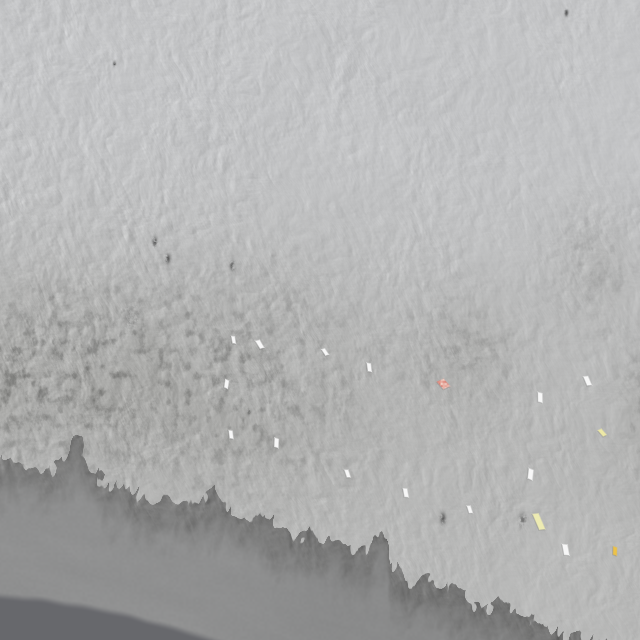
A Shadertoy shader for this texture:

```glsl
#define DRY_HIGH vec3(0.764, 0.768, 0.774)
#define DRY_LOW vec3(0.722, 0.724, 0.721)
#define DAMP vec3(0.605, 0.605, 0.595)
#define WET_RIM vec3(0.475, 0.475, 0.473)
#define WET_DEEP vec3(0.562, 0.564, 0.565)
#define WATER vec3(0.405, 0.408, 0.425)
#define RELIEF 0.22
#define TEETH 0.060
#define LITTER_SIZE vec2(0.0037, 0.0072)
#define LITTER_COUNT 18
#define STAIN_COUNT 9

float hash(vec2 p) {
    return fract(sin(dot(p, vec2(127.1, 311.7))) * 43758.5453);
}

float noise(vec2 p) {
    vec2 i = floor(p), f = fract(p);
    f = f * f * (3.0 - 2.0 * f);
    return mix(mix(hash(i), hash(i + vec2(1, 0)), f.x),
               mix(hash(i + vec2(0, 1)), hash(i + vec2(1, 1)), f.x), f.y);
}

float fbm(vec2 p) {
    float sum = 0.0, amp = 0.5;
    for (int i = 0; i < 4; i++) {
        sum += amp * noise(p);
        p = mat2(1.6, 1.2, -1.2, 1.6) * p + 7.3;
        amp *= 0.5;
    }
    return sum / 0.9375;
}

float blob(vec2 p, vec2 centre, vec2 radius) {
    vec2 d = (p - centre) / radius;
    return exp(-dot(d, d));
}

float bump(float x, float centre, float width) {
    float d = (x - centre) / width;
    return exp(-d * d);
}

mat2 rotation(float a) {
    return mat2(cos(a), -sin(a), sin(a), cos(a));
}

// Slanted dents with creased rims, over a finer grain
float sandHeight(vec2 p) {
    vec2 q = rotation(0.4) * p;
    q += 0.014 * (vec2(noise(p * 22.0), noise(p * 22.0 + 40.0)) - 0.5);
    float dents = noise(q * vec2(88.0, 44.0));
    float creases = 1.0 - abs(2.0 * noise(q * vec2(60.0, 36.0) + 9.0) - 1.0);
    return 0.45 * dents + 0.35 * creases + 0.5 * fbm(q * vec2(150.0, 100.0));
}

// Height of the wet edge along x, with one hooked spike
float shoreline(float x) {
    float y = 0.280 - 0.32 * x + 0.028 * sin(3.14159 * x);
    y += 0.052 * bump(x, 0.118, 0.032) + 0.018 * bump(x, 0.33, 0.045);
    y += 0.016 * bump(x, 0.53, 0.045) - 0.022 * bump(x, 0.635, 0.020);
    float rise = smoothstep(0.560, 0.600, x);
    return y + 0.052 * rise * rise * (1.0 - smoothstep(0.603, 0.611, x));
}

// Ragged teeth: coarse lobes plus narrow, pointed tips
float shoreDistance(vec2 p) {
    float lobes = fbm(vec2(p.x * 42.0, p.y * 16.0)) - 0.5;
    float tips = abs(2.0 * noise(vec2(p.x * 85.0 - p.y * 20.0, p.y * 45.0)) - 1.0);
    return p.y - shoreline(p.x) - TEETH * lobes - 0.022 * (0.45 - tips);
}

vec3 drySand(vec2 p) {
    vec3 col = mix(DRY_LOW, DRY_HIGH, smoothstep(0.30, 0.85, p.y + 0.12 * (p.x - 0.5)));
    float damp = 0.85 * blob(p, vec2(0.04, 0.41), vec2(0.29, 0.14))
               + 0.50 * blob(p, vec2(0.40, 0.39), vec2(0.20, 0.18))
               + 0.42 * blob(p, vec2(0.73, 0.45), vec2(0.08, 0.10))
               + 0.35 * blob(p, vec2(0.93, 0.58), vec2(0.08, 0.10))
               + 0.45 * blob(p, vec2(1.00, 0.36), vec2(0.04, 0.10));
    float patches = fbm(p * 13.0 + 3.0);
    float grit = fbm(p * vec2(95.0, 75.0));
    col = mix(col, DAMP, clamp(damp * (0.3 + patches), 0.0, 1.0));
    col -= 0.17 * min(damp, 1.0) * (smoothstep(0.45, 0.85, grit) - 0.15);
    float slope = sandHeight(p) - sandHeight(p + vec2(0.0030, -0.0020));
    float strength = mix(1.0, 0.65, smoothstep(0.2, 0.9, p.x)) + 0.5 * min(damp, 1.0);
    strength *= 0.5 + fbm(p * 9.0 + 20.0);
    return col + RELIEF * strength * slope + 0.025 * (patches - 0.5);
}

vec3 wetSand(vec2 p, float depth) {
    vec3 col = mix(WET_RIM, WET_DEEP, smoothstep(0.0, 0.09, depth));
    col -= 0.025 * smoothstep(0.25, 0.70, p.x);
    col += 0.025 * (fbm(vec2(p.x * 8.0, (p.y + 0.28 * p.x) * 35.0)) - 0.5);
    col += 0.012 * (noise(p * 260.0) - 0.5);
    float slope = sandHeight(p) - sandHeight(p + vec2(0.0040, -0.0030));
    col += (0.24 * slope + 0.10 * (fbm(p * vec2(70.0, 45.0)) - 0.5)) * exp(-depth * 32.0);
    float bank = 0.073 - 0.10 * p.x - 0.32 * p.x * p.x + 0.004 * (noise(p * 30.0) - 0.5);
    return mix(col, WATER, 1.0 - smoothstep(bank - 0.010, bank + 0.004, p.y));
}

void mainImage(out vec4 fragColor, in vec2 fragCoord) {
    vec2 p = fragCoord / iResolution.xy;
    float aa = 1.0 / iResolution.y;
    float shore = shoreDistance(p);
    vec3 col = mix(wetSand(p, max(-shore, 0.0)), drySand(p), smoothstep(-aa, aa, shore));

    // Dark stains: position and radius
    vec3 stains[STAIN_COUNT] = vec3[](
        vec3(0.242, 0.622, 0.005), vec3(0.262, 0.596, 0.005), vec3(0.817, 0.186, 0.008),
        vec3(0.363, 0.585, 0.005), vec3(0.692, 0.190, 0.006), vec3(0.885, 0.980, 0.004),
        vec3(0.206, 0.505, 0.013), vec3(0.179, 0.900, 0.003), vec3(0.389, 0.357, 0.003));
    float mottle = smoothstep(0.25, 0.65, fbm(p * 170.0));
    for (int i = 0; i < STAIN_COUNT; i++) {
        vec3 s = stains[i];
        col *= 1.0 - mottle * blob(p, s.xy, s.z * vec2(0.75, 1.4)) * min(0.55, 0.0030 / s.z);
    }

    // Paper scraps, each with a faint offset shadow; the last four are tinted
    vec2 litter[LITTER_COUNT] = vec2[](
        vec2(0.365, 0.469), vec2(0.406, 0.462), vec2(0.508, 0.450), vec2(0.577, 0.426),
        vec2(0.354, 0.400), vec2(0.361, 0.321), vec2(0.432, 0.308), vec2(0.543, 0.260),
        vec2(0.634, 0.230), vec2(0.734, 0.204), vec2(0.829, 0.259), vec2(0.844, 0.379),
        vec2(0.918, 0.405), vec2(0.884, 0.141), vec2(0.941, 0.324), vec2(0.842, 0.185),
        vec2(0.961, 0.139), vec2(0.693, 0.400));
    for (int i = 0; i < LITTER_COUNT; i++) {
        float seed = hash(vec2(float(i), 4.0));
        vec2 d = rotation((seed - 0.5) * 0.9) * (p - litter[i]);
        vec2 size = LITTER_SIZE * (0.75 + 0.4 * hash(vec2(float(i), 9.0)));
        vec3 tint = vec3(0.97);
        if (i == 14) tint = vec3(0.93, 0.91, 0.65);
        if (i == 15) { tint = vec3(0.93, 0.92, 0.70); size = LITTER_SIZE * vec2(1.3, 1.8); }
        if (i == 16) tint = vec3(0.93, 0.76, 0.28);
        if (i == 17) {
            tint = mix(vec3(0.85, 0.45, 0.40), vec3(0.95, 0.86, 0.82), noise(p * 300.0));
            size = LITTER_SIZE * vec2(1.6, 1.05);
        }
        d.x += 0.3 * d.y;
        vec2 q = abs(d) - size, shade = abs(d + vec2(0.0012, 0.0010)) - size;
        col *= 1.0 - 0.18 * (1.0 - smoothstep(-aa, aa, max(shade.x, shade.y)));
        col = mix(col, tint, 1.0 - smoothstep(-aa, aa, max(q.x, q.y)));
    }
    fragColor = vec4(clamp(col, 0.0, 1.0), 1.0);
}
```
